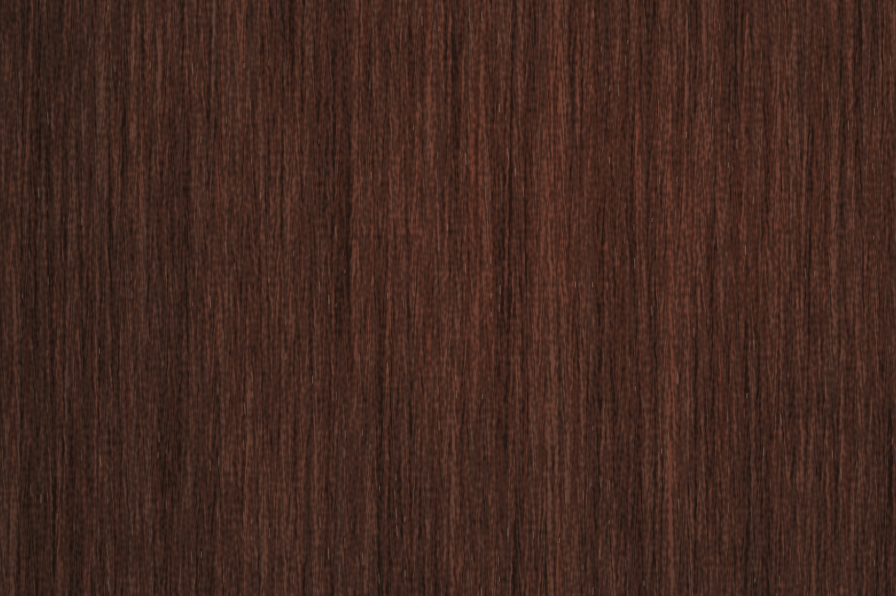
This texture is drawn by a WebGL 1 fragment shader. Its source:

```glsl
precision highp float;
// Dark reddish-brown wood veneer with straight vertical grain, pores and pale flecks.

uniform vec2 u_resolution;

// Colours
const vec3 DARK_WOOD = vec3(0.140, 0.088, 0.068);
const vec3 MID_WOOD = vec3(0.252, 0.152, 0.119);
const vec3 LIGHT_WOOD = vec3(0.400, 0.245, 0.192);
const vec3 RED_SHIFT = vec3(0.008, -0.012, -0.014);
const vec3 FLECK_COLOR = vec3(0.50, 0.39, 0.33);

// Grain frequencies, in cells per canvas height
const vec2 BAND_FREQ = vec2(9.0, 0.6);
const vec2 STREAK_FREQ = vec2(31.0, 1.3);
const vec2 LINE_FREQ = vec2(74.0, 4.0);
const vec2 FIBRE_FREQ = vec2(141.0, 25.0);
const vec2 SPECK_FREQ = vec2(163.0, 113.0);
const vec2 VEIN_FREQ = vec2(59.0, 2.1);
const vec2 RAGGED_FREQ = vec2(61.0, 47.0);

// Grain strengths
const float BAND_AMOUNT = 0.17;
const float STREAK_AMOUNT = 0.27;
const float LINE_AMOUNT = 0.40;
const float FIBRE_AMOUNT = 0.45;
const float SPECK_AMOUNT = 0.36;
const float VEIN_AMOUNT = 0.22;
const float PORE_AMOUNT = 0.20;
const float FLECK_AMOUNT = 0.62;
const float BASE_TONE = 0.56;
const float WAVER = 0.004;
const float RAGGED = 0.0022;

// Dashes: grid density, share of cells filled and half width
const vec2 PORE_GRID = vec2(105.0, 27.0);
const float PORE_CHANCE = 0.32;
const float PORE_WIDTH = 0.0012;
const vec2 FLECK_GRID = vec2(70.0, 33.0);
const float FLECK_CHANCE = 0.10;
const float FLECK_WIDTH = 0.0010;

vec2 hash2(vec2 cell) {
  vec3 q = fract(cell.xyx * vec3(0.1031, 0.1030, 0.0973));
  q += dot(q, q.yzx + 33.33);
  return fract((q.xx + q.yz) * q.zy);
}

float cornerSlope(vec2 cell, vec2 corner, vec2 f) {
  float angle = 6.2832 * hash2(cell + corner).x;
  return dot(vec2(cos(angle), sin(angle)), f - corner);
}

float gradientNoise(vec2 p) {
  vec2 cell = floor(p);
  vec2 f = p - cell;
  vec2 u = f * f * f * (f * (f * 6.0 - 15.0) + 10.0);
  float low = mix(cornerSlope(cell, vec2(0.0), f),
                  cornerSlope(cell, vec2(1.0, 0.0), f), u.x);
  float high = mix(cornerSlope(cell, vec2(0.0, 1.0), f),
                   cornerSlope(cell, vec2(1.0), f), u.x);
  return mix(low, high, u.y);
}

// Stretched noise whose columns are staggered, so no rows line up
float grain(vec2 p, vec2 freq, float seed) {
  vec2 q = p * freq + seed;
  q.y += 1.6 * sin(q.x * 1.7) + 0.9 * sin(q.x * 0.61);
  return gradientNoise(q);
}

// Scattered short vertical strokes, one at most per cell
float dashes(vec2 p, vec2 grid, float chance, float halfWidth, float seed) {
  vec2 q = p * grid;
  float column = floor(q.x);
  q.y += 7.0 * hash2(vec2(column, seed)).x;
  vec2 cell = vec2(column, floor(q.y));
  vec2 shape = hash2(cell + seed);
  vec2 place = hash2(cell + seed + 71.0);
  vec2 offset = (fract(q) - mix(vec2(0.3, 0.45), vec2(0.7, 0.55), place)) / grid;
  offset.x += offset.y * (shape.y - 0.5) * 0.16;
  float halfLength = mix(0.12, 0.42, shape.y) / grid.y;
  float soft = 0.6 / u_resolution.y;
  float across = 1.0 - smoothstep(halfWidth - soft, halfWidth + soft, abs(offset.x));
  float along = 1.0 - smoothstep(0.6 * halfLength, halfLength, abs(offset.y));
  return across * along * step(shape.x, chance) * mix(0.3, 1.0, place.x);
}

void main() {
  vec2 uv = gl_FragCoord.xy / u_resolution;
  vec2 p = gl_FragCoord.xy / u_resolution.y;
  p.x += WAVER * gradientNoise(p * vec2(4.0, 2.3) + 5.0);
  vec2 rough = p + vec2(RAGGED * gradientNoise(p * RAGGED_FREQ + 3.0), 0.0);

  // Layered grain, from broad bands to fine specks
  float tone = BASE_TONE;
  tone += BAND_AMOUNT * grain(p, BAND_FREQ, 11.3);
  tone += STREAK_AMOUNT * grain(rough, STREAK_FREQ, 37.7);
  tone += LINE_AMOUNT * grain(rough, LINE_FREQ, 53.1);
  tone += FIBRE_AMOUNT * grain(rough, FIBRE_FREQ, 91.9);
  tone += SPECK_AMOUNT * gradientNoise(p * SPECK_FREQ + 17.4);
  tone -= VEIN_AMOUNT * smoothstep(0.14, 0.40, grain(rough, VEIN_FREQ, 73.6));
  tone -= PORE_AMOUNT * dashes(p, PORE_GRID, PORE_CHANCE, PORE_WIDTH, 13.0);
  tone = clamp(tone, 0.0, 1.0);

  // Wood colour, redder towards the upper middle
  vec3 color = mix(DARK_WOOD, MID_WOOD, smoothstep(0.0, 0.55, tone));
  color = mix(color, LIGHT_WOOD, smoothstep(0.45, 1.05, tone));
  float glow = 1.0 - smoothstep(0.0, 0.75, length((uv - vec2(0.64, 0.66)) * vec2(1.0, 0.8)));
  float redness = glow - 0.5 + 1.6 * grain(rough, LINE_FREQ, 29.2);
  color += RED_SHIFT * redness * (0.4 + tone);

  // Pale flecks and uneven light
  float fleck = dashes(p, FLECK_GRID, FLECK_CHANCE, FLECK_WIDTH, 41.0);
  color = mix(color, FLECK_COLOR, FLECK_AMOUNT * fleck);
  color *= mix(0.92, 1.08, glow) * mix(0.90, 1.0, smoothstep(0.0, 0.2, uv.x));
  gl_FragColor = vec4(color, 1.0);
}
```
